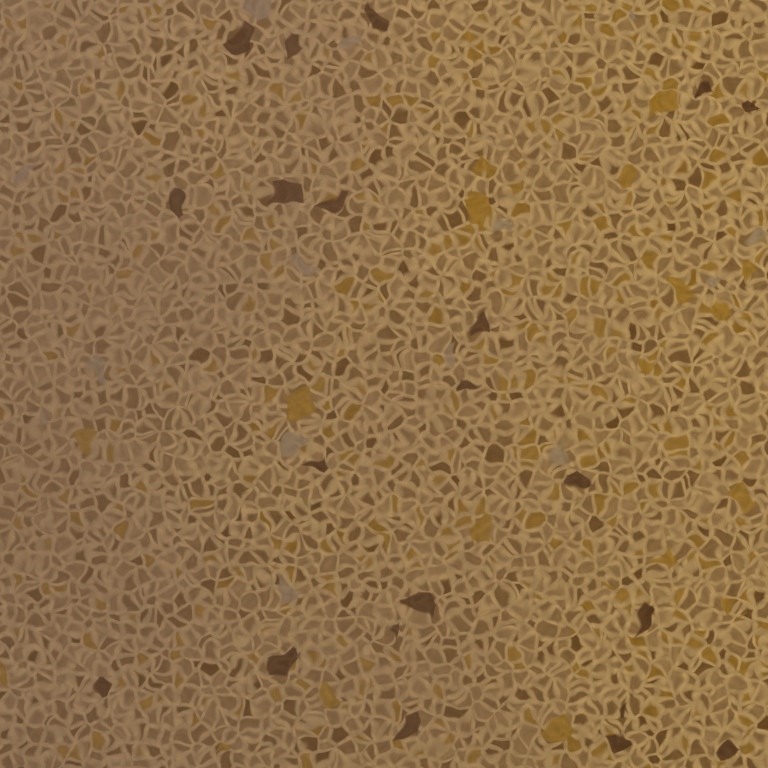
Reproduce this texture procedurally as a WebGL 1 fragment shader.

```glsl
precision highp float;
uniform vec2 u_resolution;

// Sizes, in cells across the canvas
const float GRAIN_SCALE = 57.0;
const float PEBBLE_SCALE = 25.0;
const float FLECK_SCALE = 88.0;
const float WARP_SCALE = 42.0;
const float HAZE_SCALE = 4.0;

// Strengths
const float WARP_AMOUNT = 0.011;
const float GRAIN_SOFTNESS = 0.20;
const float PEBBLE_SHARE = 0.09;
const float FLECK_CONTRAST = 0.13;
const float OCHRE_SHARE = 0.16;

// Colours
const vec3 CEMENT_LIGHT = vec3(0.655, 0.535, 0.375);
const vec3 CEMENT_MID = vec3(0.565, 0.445, 0.320);
const vec3 GRAIN_PALE = vec3(0.545, 0.425, 0.295);
const vec3 GRAIN_DARK = vec3(0.365, 0.250, 0.135);
const vec3 GRAIN_OCHRE = vec3(0.540, 0.395, 0.150);
const vec3 PEBBLE_DARK = vec3(0.290, 0.185, 0.115);
const vec3 PEBBLE_GREY = vec3(0.535, 0.450, 0.365);
const vec3 TINT_LEFT = vec3(0.970, 0.965, 1.010);
const vec3 TINT_RIGHT = vec3(1.025, 1.020, 0.900);

vec3 hash3(vec2 p) {
  vec3 q = fract(p.xyx * vec3(0.1031, 0.1030, 0.0973));
  q += dot(q, q.yxz + 33.33);
  return fract((q.xxy + q.yzz) * q.zyx);
}

float cornerSlope(vec2 corner, vec2 offset) {
  float angle = 6.2832 * hash3(corner + 71.0).x;
  return dot(vec2(cos(angle), sin(angle)), offset);
}

float gradientNoise(vec2 p) {
  vec2 i = floor(p), f = fract(p);
  vec2 u = f * f * f * (f * (f * 6.0 - 15.0) + 10.0);
  vec2 e = vec2(1.0, 0.0);
  float low = mix(cornerSlope(i, f), cornerSlope(i + e, f - e), u.x);
  float high = mix(cornerSlope(i + e.yx, f - e.yx), cornerSlope(i + 1.0, f - 1.0), u.x);
  return mix(low, high, u.y);
}

// Voronoi cell: x = distance to the border, yz = cell id
vec3 voronoi(vec2 p) {
  vec2 base = floor(p), f = fract(p);
  vec2 nearCell = vec2(0.0), nearOffset = vec2(0.0);
  float nearest = 8.0;
  for (int y = -1; y <= 1; y++) {
    for (int x = -1; x <= 1; x++) {
      vec2 cell = vec2(float(x), float(y));
      vec2 offset = cell + hash3(base + cell).xy - f;
      float d = dot(offset, offset);
      if (d < nearest) {
        nearest = d;
        nearCell = cell;
        nearOffset = offset;
      }
    }
  }
  float border = 8.0;
  for (int y = -2; y <= 2; y++) {
    for (int x = -2; x <= 2; x++) {
      vec2 cell = nearCell + vec2(float(x), float(y));
      vec2 offset = cell + hash3(base + cell).xy - f;
      vec2 across = offset - nearOffset;
      if (dot(across, across) > 0.0001)
        border = min(border, dot(0.5 * (offset + nearOffset), normalize(across)));
    }
  }
  return vec3(border, base + nearCell);
}

void main() {
  vec2 uv = gl_FragCoord.xy / u_resolution;
  vec2 bend = vec2(gradientNoise(uv * WARP_SCALE), gradientNoise(uv * WARP_SCALE + 37.7));
  vec2 p = uv + WARP_AMOUNT * bend;
  float haze = gradientNoise(uv * HAZE_SCALE + 9.0);
  float clarity = clamp(0.68 + 0.32 * uv.x + 0.25 * haze, 0.5, 1.0);

  // Cement with pale veins between the grains
  vec3 grain = voronoi(p * GRAIN_SCALE + 5.0);
  float fleck = gradientNoise(p * FLECK_SCALE + 15.0);
  float vein = 1.0 - smoothstep(0.02, 0.28, grain.x);
  vec3 color = mix(CEMENT_MID, CEMENT_LIGHT, clamp(0.25 + 0.55 * vein + 0.7 * fleck, 0.0, 1.0));

  // Small grains, from pale to dark
  vec3 trait = hash3(grain.yz + 113.0);
  float inset = mix(0.02, 0.19, trait.y);
  vec3 grainColor = mix(GRAIN_DARK, GRAIN_PALE, pow(trait.x, 0.6));
  float ochre = step(1.0 - OCHRE_SHARE * (0.4 + uv.x), trait.z);
  grainColor = mix(grainColor, GRAIN_OCHRE, 0.75 * ochre);
  color = mix(color, grainColor, smoothstep(inset, inset + GRAIN_SOFTNESS, grain.x));

  // Sparse larger pebbles
  vec3 pebble = voronoi(p * PEBBLE_SCALE + 41.0);
  vec3 kind = hash3(pebble.yz + 211.0);
  vec3 pebbleColor = mix(PEBBLE_DARK, GRAIN_OCHRE, step(0.35, kind.y));
  pebbleColor = mix(pebbleColor, PEBBLE_GREY, step(0.7, kind.y));
  float pebbleInset = mix(0.12, 0.26, kind.z);
  float pebbleMask = smoothstep(pebbleInset, pebbleInset + 0.09, pebble.x);
  color = mix(color, pebbleColor, 0.85 * pebbleMask * step(kind.x, PEBBLE_SHARE));

  // Fine flecks, haze and uneven light
  color *= 1.0 + FLECK_CONTRAST * gradientNoise(p.yx * FLECK_SCALE * 1.4);
  color = mix(GRAIN_PALE, color, clarity);
  color *= mix(TINT_LEFT, TINT_RIGHT, smoothstep(0.0, 1.0, uv.x + 0.3 * haze));
  color *= 0.95 + 0.08 * smoothstep(0.0, 0.9, 0.5 * (uv.x + uv.y));
  gl_FragColor = vec4(color, 1.0);
}
```
